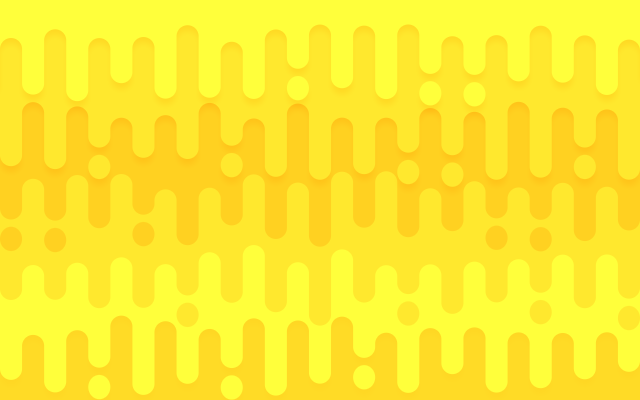
Write a WebGL 1 fragment shader that draws this background.

```glsl
precision highp float;
uniform vec2 u_resolution;

const vec3 LEMON = vec3(1.0, 1.0, 0.23);
const vec3 YELLOW = vec3(1.0, 0.91, 0.18);
const vec3 AMBER = vec3(1.0, 0.82, 0.13);
const vec3 GOLD = vec3(1.0, 0.86, 0.15);

float hash(vec2 p) {
  return fract(sin(dot(p, vec2(127.1, 311.7))) * 43758.5453);
}

// Signed distance to a sheet hanging down to y = 0, with drips and gaps
// in alternate columns; parity tells which columns drip.
float dripSheet(vec2 p, float row, float parity) {
  bool above = p.y > 0.0;
  float kind = above ? 1.0 - parity : parity;
  float column = 2.0 * floor((p.x - kind + 0.5) / 2.0) + kind;
  float h = hash(vec2(column + 3.0, row));
  float x = p.x - column - 0.5;
  float reach = 0.01 + h * (above ? 0.95 : 1.75);

  // Round end of the gap above or of the drip below
  float d = length(vec2(x, max(abs(p.y) - reach, 0.0))) - 0.5;
  if (above) return -d;

  // Short drips let go of a drop
  if (h < 0.3) {
    vec2 drop = vec2(x, (p.y + reach + 1.38) / 1.1);
    d = min(d, length(drop) - 0.5);
  }
  return d;
}

// Lays one sheet, with its soft shadow, over the colour beneath
vec3 addSheet(vec3 below, vec3 color, vec2 p, float row, float parity, float shade) {
  float pixel = 18.125 / u_resolution.y;
  float shadow = 1.0 - smoothstep(-0.35, 0.2, dripSheet(p + vec2(0.0, 0.32), row, parity));
  below *= mix(vec3(1.0), vec3(1.0, 0.93, 0.75), shadow * shade);
  float cover = clamp(0.5 - dripSheet(p, row, parity) / pixel, 0.0, 1.0);
  return mix(below, color, cover);
}

void main() {
  // One unit is one column: 29 across at 8:5
  vec2 p = gl_FragCoord.xy / u_resolution.y * 18.125;

  // Sheets from the lowest to the topmost
  vec3 color = GOLD;
  color = addSheet(color, LEMON, p - vec2(0.0, 2.42), 5.0, 0.0, 0.3);
  color = addSheet(color, YELLOW, p - vec2(0.0, 5.59), 4.0, 0.0, 0.0);
  color = addSheet(color, AMBER, p - vec2(0.0, 9.03), 3.0, 0.0, 0.0);
  color = addSheet(color, YELLOW, p - vec2(0.0, 12.08), 2.0, 0.0, 0.9);
  color = addSheet(color, LEMON, p - vec2(0.0, 15.67), 1.0, 1.0, 0.9);
  gl_FragColor = vec4(color, 1.0);
}
```
